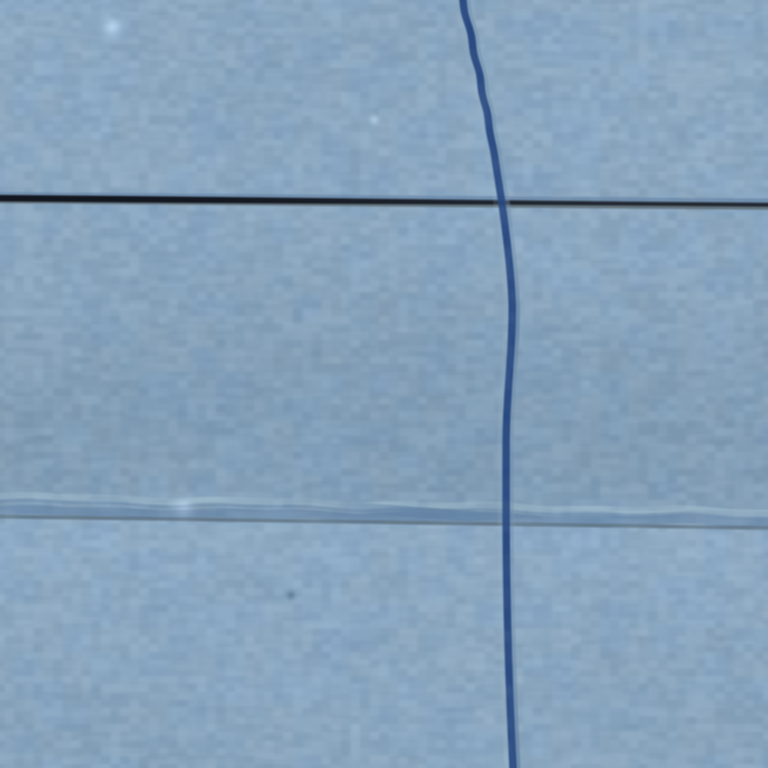
This texture is drawn by a three.js fragment shader. Its source:

```glsl
// Pale blue weathered panels with a black joint, a creased seam and a hanging blue thread.
#define PANEL_LIGHT vec3(0.555, 0.668, 0.770)
#define PANEL_SHADE vec3(0.500, 0.610, 0.706)
#define THREAD_BLUE vec3(0.155, 0.280, 0.500)
#define JOINT_BLACK vec3(0.070, 0.085, 0.120)
#define JOINT_OLIVE vec3(0.350, 0.400, 0.420)
#define SEAM_BLUE vec3(0.380, 0.505, 0.640)
#define SEAM_GREY vec3(0.360, 0.440, 0.500)
#define SEAM_PALE vec3(0.630, 0.740, 0.800)
#define GRAIN 0.046
#define SOFT 0.0022

varying vec2 vUv;

float hash(vec2 p) {
  vec3 q = fract(p.xyx * vec3(0.1031, 0.1030, 0.0973));
  q += dot(q, q.yzx + 33.33);
  return fract((q.x + q.y) * q.z);
}

// Value noise with flattened cells, giving a soft blocky grain.
float blockNoise(vec2 p) {
  vec2 i = floor(p);
  vec2 f = smoothstep(0.2, 0.8, fract(p));
  float low = mix(hash(i), hash(i + vec2(1.0, 0.0)), f.x);
  float high = mix(hash(i + vec2(0.0, 1.0)), hash(i + 1.0), f.x);
  return mix(low, high, f.y);
}

// Distance to the nearest scattered point.
float cellular(vec2 p) {
  vec2 i = floor(p);
  float nearest = 2.0;
  for (int y = -1; y <= 1; y++) {
    for (int x = -1; x <= 1; x++) {
      vec2 c = i + vec2(float(x), float(y));
      vec2 point = c + vec2(hash(c), hash(c + 57.0));
      nearest = min(nearest, length(p - point));
    }
  }
  return nearest;
}

// Soft-edged stripe: d is the distance from its centre line.
float stripe(float d, float halfWidth) {
  return 1.0 - smoothstep(halfWidth - SOFT, halfWidth + SOFT, abs(d));
}

float spot(vec2 p, vec2 centre, float radius) {
  vec2 d = (p - centre) / radius;
  return exp(-dot(d, d));
}

float threadX(float y) {
  float foot = max(0.35 - y, 0.0) / 0.35;
  float lower = 0.659 + 0.008 * smoothstep(0.42, 0.60, y) + 0.009 * foot * foot;
  return lower - 0.245 * pow(max(y - 0.6, 0.0), 1.45);
}

vec3 panel(vec2 p) {
  // Broad shading: the middle panel darkens towards the seam.
  float middle = smoothstep(0.315, 0.335, p.y) * (1.0 - smoothstep(0.42, 0.76, p.y));
  float shade = 0.22 + 0.65 * middle;
  shade += 0.16 * smoothstep(0.3, 0.0, p.y);
  shade += 0.10 * sin(p.x * 7.0 + 2.0 * sin(p.y * 9.0)) * sin(p.y * 11.0 + 1.0);
  shade -= 0.22 * exp(-abs(p.y - 0.30) * 25.0);
  vec3 c = mix(PANEL_LIGHT, PANEL_SHADE, clamp(shade, 0.0, 1.2));
  // Mottling and fine grain.
  float grain = blockNoise(p * vec2(80.0, 96.0)) - 0.5;
  grain += 0.6 * (blockNoise(p * vec2(34.0, 130.0) + 19.0) - 0.5);
  grain += 0.4 * (0.5 - cellular(p * 24.0));
  c += GRAIN * grain * vec3(1.0, 0.95, 0.85);
  float tint = blockNoise(p * 30.0 + 71.0) - 0.5;
  return c + tint * vec3(0.018, 0.003, -0.018);
}

void main() {
  vec2 p = vUv;
  vec3 c = panel(p);

  // Specks on the panels.
  c += 0.16 * spot(p, vec2(0.146, 0.964), 0.011);
  c += 0.10 * spot(p, vec2(0.487, 0.844), 0.006);
  c -= 0.13 * spot(p, vec2(0.379, 0.225), 0.006);

  // Creased seam: pale upper lip, blue fold, grey lower edge.
  float seam = p.y - (0.328 - 0.015 * p.x);
  float streak = blockNoise(vec2(p.x * 22.0, p.y * 100.0));
  float wobble = 0.0015 * sin(p.x * 23.0) + 0.001 * sin(p.x * 51.0);
  float lip = 0.026 - 0.006 * p.x + wobble;
  float fold = exp(-pow((p.x - 0.56) / 0.09, 2.0));
  c = mix(c, SEAM_PALE, stripe(seam - lip, 0.004) * (0.2 + 0.55 * streak));
  c = mix(c, SEAM_BLUE, stripe(seam - lip + 0.007, 0.0015) * 0.35);
  c = mix(c, SEAM_BLUE, stripe(seam - 0.007 - wobble, 0.006) * (0.4 + 0.35 * streak));
  c = mix(c, SEAM_BLUE, stripe(seam - 0.012 + 0.06 * (p.x - 0.56), 0.007) * fold * 0.75);
  c = mix(c, SEAM_GREY, stripe(seam + 0.0005, 0.0025) * (0.65 + 0.25 * streak));
  c += 0.10 * spot(p, vec2(0.24, 0.341), 0.013);

  // Black joint, thinning and fading to the right.
  float joint = p.y - (0.742 - 0.0085 * p.x);
  float fade = smoothstep(0.1, 0.9, p.x);
  c = mix(c, SEAM_BLUE, stripe(joint - 0.005, 0.003) * 0.6);
  c = mix(c, JOINT_OLIVE, stripe(joint + 0.003, 0.0036) * 0.8);
  c = mix(c, JOINT_BLACK, stripe(joint, mix(0.0042, 0.0026, fade)) * mix(1.0, 0.82, fade));

  // Thread, with a pale fringe and a lighter strand on its right side.
  float thread = p.x - threadX(p.y) - 0.001 * sin(p.y * 120.0) * smoothstep(0.75, 0.9, p.y);
  float strand = smoothstep(0.2, 0.0, p.y) + spot(p, vec2(0.67, 0.58), 0.05);
  c = mix(c, SEAM_PALE, stripe(thread, 0.011) * 0.15);
  c = mix(c, SEAM_BLUE, stripe(thread - 0.006, 0.004) * (0.35 + 0.4 * min(strand, 1.0)));
  c = mix(c, THREAD_BLUE, stripe(thread, 0.0048) * (0.86 + 0.12 * blockNoise(p * 70.0)));

  gl_FragColor = vec4(c, 1.0);
}
```
